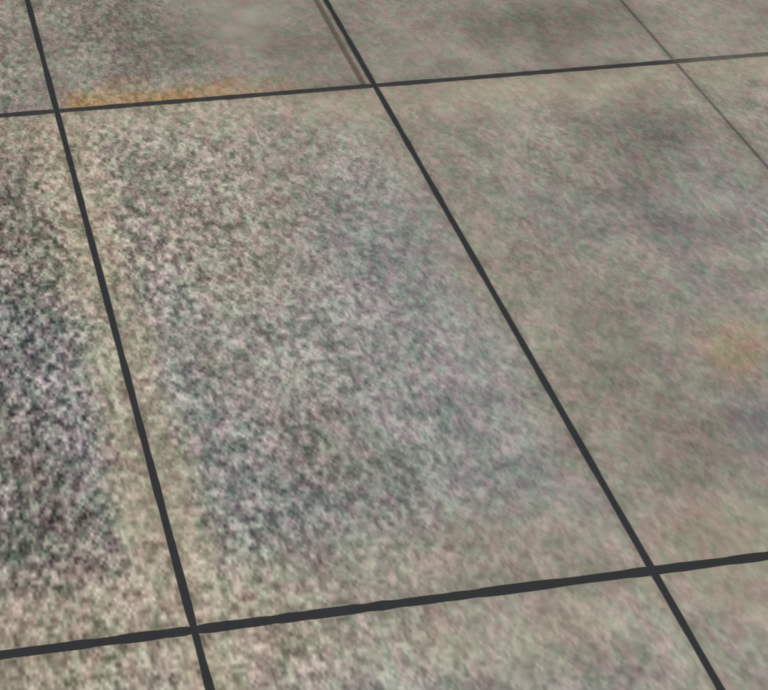
Give the GLSL for this texture, as a Shadertoy shader.

```glsl
// Weathered concrete paving slabs seen in perspective. A projective map built from
// the corners of one slab turns the canvas into slab units, where joints repeat at
// whole numbers; grit, mottling, pale rims, stains and rust vary across the slabs.

// Corners of the middle slab, in fractions of the canvas
const vec2 LOWER_LEFT  = vec2(0.253, 0.087);
const vec2 LOWER_RIGHT = vec2(0.850, 0.173);
const vec2 UPPER_RIGHT = vec2(0.488, 0.876);
const vec2 UPPER_LEFT  = vec2(0.074, 0.839);

const vec3 STONE = vec3(0.575, 0.55, 0.505);
const vec3 LIGHT_TINT = vec3(1.0, 0.96, 0.89);   // tint of brighter and darker grit
const vec3 PALE_RIM = vec3(0.66, 0.615, 0.535);
const vec3 COOL_SHIFT = vec3(-0.025, -0.004, 0.025);
const vec3 RUST = vec3(0.68, 0.53, 0.36);
const vec3 JOINT = vec3(0.19, 0.195, 0.205);
const vec3 GROOVE = vec3(0.30, 0.27, 0.22);

const vec2 JOINT_HALF = vec2(0.0085, 0.0058);    // half widths in slab units
const vec2 GRIT_SCALE = vec2(72.0, 92.0);
const float GRIT_ROUGH = 0.62;
const float GRIT_SMOOTH = 0.16;
const float RIM_WIDTH = 0.15;

// Stains: centre and radii in fractions of the canvas, then their brightness
const int STAINS = 10;
const vec4 STAIN_SHAPE[STAINS] = vec4[](
    vec4(0.29, 0.96, 0.20, 0.08), vec4(0.31, 0.97, 0.08, 0.06),
    vec4(0.70, 0.97, 0.10, 0.03), vec4(0.84, 0.83, 0.06, 0.07),
    vec4(0.77, 0.71, 0.11, 0.10), vec4(0.01, 0.48, 0.10, 0.28),
    vec4(0.07, 0.20, 0.09, 0.09), vec4(0.88, 0.36, 0.14, 0.09),
    vec4(0.89, 0.06, 0.03, 0.07), vec4(0.42, 0.30, 0.20, 0.10));
const float STAIN_TONE[STAINS] = float[](
    -0.13, 0.13, -0.12, -0.09, -0.05, -0.11, -0.09, -0.05, 0.15, -0.04);

float hash(vec2 p) {
    vec3 h = fract(p.xyx * 0.1031);
    h += dot(h, h.yzx + 33.33);
    return fract((h.x + h.y) * h.z);
}

float noise(vec2 p) {
    vec2 i = floor(p), f = fract(p);
    f = f * f * (3.0 - 2.0 * f);
    return mix(mix(hash(i), hash(i + vec2(1, 0)), f.x),
               mix(hash(i + vec2(0, 1)), hash(i + vec2(1, 1)), f.x), f.y);
}

float fbm(vec2 p) {
    float sum = 0.0, gain = 0.5;
    for (int i = 0; i < 4; i++) {
        sum += gain * noise(p);
        p = mat2(1.6, 1.2, -1.2, 1.6) * p + 7.3;
        gain *= 0.5;
    }
    return sum / 0.9375;
}

float cross2(vec2 a, vec2 b) { return a.x * b.y - a.y * b.x; }

// Projective map from canvas fractions to slab units
vec2 toSlab(vec2 p) {
    vec2 s = LOWER_LEFT - LOWER_RIGHT + UPPER_RIGHT - UPPER_LEFT;
    vec2 right = LOWER_RIGHT - UPPER_RIGHT, top = UPPER_LEFT - UPPER_RIGHT;
    vec2 w = vec2(cross2(s, top), cross2(right, s)) / cross2(right, top);
    mat3 slabToCanvas = mat3(
        vec3(LOWER_RIGHT * (1.0 + w.x) - LOWER_LEFT, w.x),
        vec3(UPPER_LEFT * (1.0 + w.y) - LOWER_LEFT, w.y),
        vec3(LOWER_LEFT, 1.0));
    vec3 q = inverse(slabToCanvas) * vec3(p, 1.0);
    return q.xy / q.z;
}

void mainImage(out vec4 fragColor, in vec2 fragCoord) {
    vec2 p = fragCoord / iResolution.xy;
    vec2 slab = toSlab(p);
    vec2 aa = fwidth(slab);
    vec2 joint = round(slab);
    vec2 gap = abs(slab - joint);
    float cloud = fbm(slab * 5.0 + 20.0);
    float streak = fbm(slab * vec2(11.0, 24.0) + 50.0);

    // Broad tone: mottling and ragged stains
    float tone = 0.10 * (cloud - 0.5) + 0.16 * (streak - 0.5);
    vec2 ragged = p + 0.07 * (vec2(cloud, fbm(slab * 6.0 + 90.0)) - 0.5);
    for (int i = 0; i < STAINS; i++) {
        vec2 d = (ragged - STAIN_SHAPE[i].xy) / STAIN_SHAPE[i].zw;
        tone += STAIN_TONE[i] * exp(-dot(d, d)) * (0.7 + 0.6 * streak);
    }
    vec3 color = STONE + tone * LIGHT_TINT;
    float cool = smoothstep(0.35, 0.7, fbm(slab * 2.5 + 3.0)) * smoothstep(0.95, 0.6, p.y);
    color += COOL_SHIFT * cool;

    // Pale rims beside the joints, strongest at the left one
    vec2 rim = 1.0 - smoothstep(0.2, 1.0, (gap + 0.12 * (cloud - 0.5)) / RIM_WIDTH);
    rim *= vec2(abs(joint.x) < 0.5 ? 0.75 : 0.25, 0.55);
    color = mix(color, PALE_RIM + 0.12 * (streak - 0.5), max(rim.x, rim.y) * step(slab.y, 1.0));

    // Rust along the upper joint and in one blot
    float edge = smoothstep(0.09, 0.01, slab.y - 1.0 + 0.08 * (streak - 0.4)) * step(1.0, slab.y);
    edge *= smoothstep(0.0, 0.06, slab.x) * smoothstep(0.95, 0.35, slab.x);
    float blot = exp(-dot(ragged - vec2(0.96, 0.49), ragged - vec2(0.96, 0.49)) * 350.0);
    color = mix(color, RUST, 0.75 * edge + 0.4 * blot);

    // Grit, coarse on the left and worn smooth on the right and far side
    vec2 g = slab * GRIT_SCALE;
    float grit = 0.6 * noise(g) + 0.4 * noise(g * 2.1 + 11.0) - 0.5;
    float rough = mix(GRIT_ROUGH, GRIT_SMOOTH, smoothstep(-0.4, 1.3, slab.x));
    rough *= mix(1.0, 0.6, smoothstep(0.8, 1.1, slab.y)) * (0.7 + 0.6 * cloud);
    rough *= 1.0 - 0.35 * max(rim.x, rim.y);
    vec2 smudge = (p - vec2(0.31, 0.97)) / vec2(0.08, 0.06);
    rough *= 1.0 - 0.9 * exp(-dot(smudge, smudge));
    color += grit * rough * LIGHT_TINT;
    color += 0.05 * (noise(g * 0.6 + 70.0) - 0.5) * vec3(1.0, -0.5, 0.3);

    // Joints: the far right one is thin and faded, a groove runs by one upper joint
    vec2 halfWidth = JOINT_HALF * (0.85 + 0.3 * noise(slab * 30.0));
    halfWidth.x *= joint.x > 1.5 ? 0.5 : 1.0;
    vec2 line = 1.0 - smoothstep(halfWidth - aa, halfWidth + aa, gap);
    line.x *= joint.x > 1.5 ? 0.45 : 0.95;
    line.y *= joint.y > 0.5 ? mix(0.85, 0.5, smoothstep(1.9, 2.1, slab.x)) : 0.95;
    float groove = 1.0 - smoothstep(0.004, 0.004 + 2.0 * aa.x, abs(slab.x - 0.967));
    color = mix(color, GROOVE, 0.6 * groove * step(1.0, slab.y));
    vec2 grime = exp(-gap / (JOINT_HALF * 2.0));
    color *= 1.0 - 0.14 * max(grime.x, grime.y);
    color = mix(color, JOINT, max(line.x, line.y));

    fragColor = vec4(clamp(color, 0.0, 1.0), 1.0);
}
```
